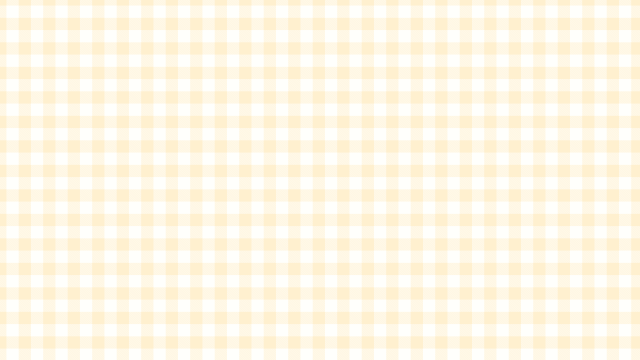
A WebGL 2 fragment shader for this pattern:

```glsl
#version 300 es
precision highp float;
// Pale cream gingham: equal dyed and white bands run both ways.
// A fine diagonal twill picks the warp or weft colour at each point,
// so crossings are solid and mixed squares are hatched.

uniform vec2 u_resolution;
out vec4 fragColor;

// Lengths are fractions of the canvas height.
const float REPEAT = 0.06806;                  // one dyed plus one white band
const vec2 BAND_ORIGIN = vec2(0.0519, 0.0317); // lower left of a dyed square
const float BAND_SHARE = 0.5;                  // dyed part of each repeat
const float TWILL_LINES = 11.0;                // diagonal lines per repeat
const vec3 CREAM = vec3(1.0, 0.94, 0.81);
const vec3 WHITE = vec3(1.0, 1.0, 0.99);

// Smoothed coverage of the dyed bands along each axis.
vec2 dyedBands(vec2 cell, float repeatPx) {
    vec2 fromCentre = abs(fract(cell - 0.5 * BAND_SHARE + 0.5) - 0.5);
    return clamp((0.5 * BAND_SHARE - fromCentre) * repeatPx + 0.5, 0.0, 1.0);
}

// Share of weft showing; it settles to one half when lines are too fine.
float twill(vec2 cell, float repeatPx) {
    float linesPerPx = TWILL_LINES / repeatPx;
    float contrast = 1.0 - smoothstep(0.25, 0.5, linesPerPx);
    float wave = cos(6.2831853 * TWILL_LINES * (cell.x + cell.y));
    return 0.5 + 0.5 * contrast * wave;
}

void main() {
    vec2 position = gl_FragCoord.xy / u_resolution.y;
    vec2 cell = (position - BAND_ORIGIN) / REPEAT;
    float repeatPx = REPEAT * u_resolution.y;

    vec2 dyed = dyedBands(cell, repeatPx);
    float dye = mix(dyed.x, dyed.y, twill(cell, repeatPx));
    fragColor = vec4(mix(WHITE, CREAM, dye), 1.0);
}
```
